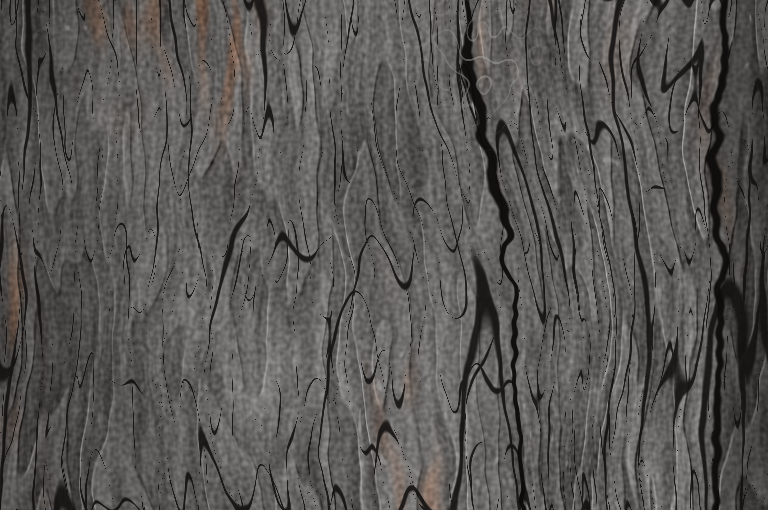
Reproduce this texture procedurally as a Shadertoy shader.

```glsl
// Weathered grey tree bark: long flaking plates, dark cracks, rust stains and pale flecks.

#define BASE_TONE 0.385
#define PLATE_SCALE vec2(10.0, 1.5)
#define CHIP_SCALE vec2(26.0, 4.0)
#define LIGHT_STEP vec2(-0.0024, 0.0018)
#define RELIEF_GAIN 0.24
#define CRACK_WIDTH 0.13
#define GRIT_GAIN 0.075
#define FISSURE_X 0.93
#define SIDE_FISSURE_X 1.41
#define RUST_TINT vec3(1.38, 0.96, 0.72)
#define FLECK_COLOR vec3(0.66, 0.66, 0.65)
#define CRACK_COLOR vec3(0.065, 0.058, 0.055)

vec2 latticeGradient(vec2 cell) {
    float angle = 6.2832 * fract(sin(dot(cell, vec2(127.1, 311.7))) * 43758.5);
    return vec2(cos(angle), sin(angle));
}

// Gradient noise, roughly -1 to 1
float noise(vec2 p) {
    vec2 i = floor(p), f = p - i;
    vec2 u = f * f * f * (f * (f * 6.0 - 15.0) + 10.0);
    vec2 e = vec2(1.0, 0.0);
    float low = mix(dot(latticeGradient(i), f),
                    dot(latticeGradient(i + e), f - e), u.x);
    float high = mix(dot(latticeGradient(i + e.yx), f - e.yx),
                     dot(latticeGradient(i + 1.0), f - 1.0), u.x);
    return 1.4 * mix(low, high, u.y);
}

// Bends the plane so that vertical strands sway and sweep around the fissure
vec2 followGrain(vec2 p) {
    float fromFissure = p.x - FISSURE_X;
    float bend = 0.08 * (1.0 - smoothstep(0.35, 0.8, p.y));
    p.x -= bend * exp(-8.0 * fromFissure * fromFissure);
    p.x += 0.035 * noise(p * vec2(2.5, 1.8))
         + 0.012 * noise(p * vec2(9.0, 5.0))
         + 0.004 * noise(p * vec2(26.0, 16.0));
    return p;
}

// Overlapping plates: each rises slowly, then drops at a sharp ledge
float plateHeight(vec2 q) {
    float level = 2.0 * noise(q * PLATE_SCALE) + 0.6 * noise(q * CHIP_SCALE + 5.0);
    float rise = fract(level);
    return rise * (1.0 - smoothstep(0.88, 1.0, rise));
}

float barkHeight(vec2 p, float ruggedness) {
    vec2 q = followGrain(p);
    float fibres = 0.32 * noise(q * vec2(48.0, 6.0)) + 0.2 * noise(q * vec2(95.0, 15.0));
    return plateHeight(q) * ruggedness + fibres + 0.12 * noise(p * 75.0);
}

// Broken vertical cracks at three sizes
float crackMask(vec2 q, float ruggedness) {
    float mask = 0.0;
    vec2 scale = vec2(6.5, 0.9);
    for (int i = 0; i < 3; i++) {
        float shift = 17.0 * float(i);
        float opening = noise(q * scale * vec2(0.8, 2.6) + shift + 40.0);
        float width = CRACK_WIDTH * ruggedness * max(opening + 0.15, 0.01);
        float gap = abs(noise(q * scale + shift));
        mask = max(mask, 1.0 - smoothstep(0.35 * width, width, gap));
        scale *= vec2(2.0, 2.1);
    }
    return mask;
}

// Two deep splits; the main one opens widest in its upper half
float fissureMask(vec2 q) {
    float jag = 0.012 * noise(vec2(q.y * 14.0, 3.5)) + 0.006 * noise(vec2(q.y * 37.0, 8.5));
    float upper = smoothstep(0.5, 0.65, q.y) * (1.0 - smoothstep(0.85, 1.0, q.y));
    float width = mix(0.006, 0.017, upper);
    float mainSplit = abs(q.x - FISSURE_X + jag);
    float sideSplit = abs(q.x - SIDE_FISSURE_X - jag);
    return max(1.0 - smoothstep(0.5 * width, width, mainSplit),
               1.0 - smoothstep(0.004, 0.011, sideSplit));
}

void mainImage(out vec4 fragColor, in vec2 fragCoord) {
    vec2 p = fragCoord / iResolution.y;
    vec2 q = followGrain(p);

    // The middle is smoother, the flanks more torn
    float flank = abs(p.x - 0.72);
    float ruggedness = mix(0.5, 1.0, smoothstep(-0.4, 0.5,
        noise(p * vec2(2.0, 1.5) + 7.0) + 0.9 * flank - 0.2));

    // Relief lit from the upper left
    float height = barkHeight(p, ruggedness);
    float relief = height - barkHeight(p + LIGHT_STEP, ruggedness);
    float grit = noise(p * 105.0) + 0.7 * noise(q * vec2(150.0, 60.0));
    float tone = BASE_TONE + 0.08 * noise(p * vec2(4.0, 2.2) + 13.0)
               + 0.17 * (height - 0.4 * ruggedness)
               + clamp(RELIEF_GAIN * relief, -0.25, 0.17)
               + GRIT_GAIN * grit;

    // Shaded flanks of the trunk
    tone *= mix(0.76, 1.0, smoothstep(0.05, 0.4, p.x));
    tone *= mix(1.0, 0.66, smoothstep(1.36, 1.45, q.x));
    tone = clamp(tone, 0.07, 0.72);
    vec3 color = tone * mix(vec3(1.05, 1.0, 0.96), vec3(1.0), min(1.7 * tone, 1.0));

    // Rust stains along the strands and beside the fissure
    float besideFissure = exp(-900.0 * pow(q.x - FISSURE_X - 0.02, 2.0));
    float rust = smoothstep(0.2, 0.75, noise(q * vec2(6.0, 1.5) + 31.0) + 0.5 * besideFissure)
               * smoothstep(-0.1, 0.5, noise(q * vec2(25.0, 5.0) + 60.0));
    color = mix(color, tone * RUST_TINT, 0.7 * rust);

    // Lichen flecks, then the dark openings
    float fleck = smoothstep(0.5, 0.75, noise(q * vec2(60.0, 27.0) + 80.0))
                * smoothstep(0.0, 0.5, noise(p * 3.0 + 20.0));
    color = mix(color, FLECK_COLOR, 0.6 * fleck);
    color = mix(color, CRACK_COLOR, 0.88 * crackMask(q, ruggedness));
    color = mix(color, CRACK_COLOR * 0.7, 0.95 * fissureMask(q));

    // Cobweb threads over the top of the fissure
    float web = 1.0 - smoothstep(0.02, 0.07, abs(noise(p * vec2(24.0, 17.0) + 90.0)));
    web *= exp(-90.0 * dot(p - vec2(0.95, 0.88), p - vec2(0.95, 0.88)));
    color = mix(color, FLECK_COLOR, 0.5 * web);

    fragColor = vec4(color, 1.0);
}
```
